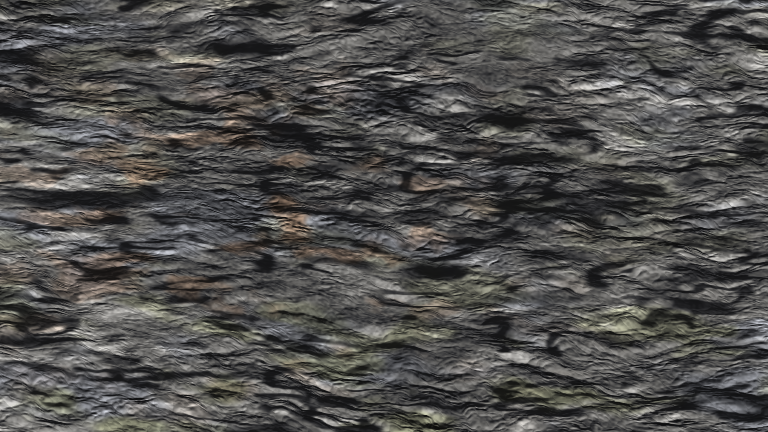
Give the GLSL for this texture, as a Shadertoy shader.

```glsl
const float BASE_TONE = 0.335;
const float RELIEF_GAIN = 0.062;
const float HIGHLIGHT_BOOST = 1.2;
const float BROAD_GAIN = 0.22;
const float STREAK_GAIN = 0.16;
const float GRAIN_GAIN = 0.12;
const float BEND = 0.22;
const float RIPPLE = 0.04;
const float JAG = 0.014;
const float CRACK_DEPTH = 0.72;
const float HOLLOW_DEPTH = 0.5;
const float LIGHT_STEP = 0.0015;
const vec2 LIGHT_DIR = vec2(-0.45, 1.0);
const vec2 STRATA_FREQ = vec2(4.5, 19.0);
const int STRATA_OCTAVES = 5;
const float OCTAVE_SLOPE_GROWTH = 1.12;
const vec3 SHADOW_TINT = vec3(0.98, 0.99, 1.06);
const vec3 LIT_TINT = vec3(1.01, 1.0, 0.98);
const vec3 RUST_TINT = vec3(1.22, 0.98, 0.8);
const vec3 MOSS_TINT = vec3(1.02, 1.04, 0.78);
const vec3 SLATE_TINT = vec3(0.95, 0.99, 1.1);

float hash(vec2 cell) {
    vec3 q = fract(cell.xyx * 0.1031);
    q += dot(q, q.yzx + 33.33);
    return fract((q.x + q.y) * q.z);
}

float noise(vec2 p) {
    vec2 cell = floor(p), f = fract(p);
    f = f * f * (3.0 - 2.0 * f);
    float low = mix(hash(cell), hash(cell + vec2(1, 0)), f.x);
    float high = mix(hash(cell + vec2(0, 1)), hash(cell + vec2(1, 1)), f.x);
    return mix(low, high, f.y);
}

float fbm(vec2 p) {
    float sum = 0.0, amp = 0.55;
    for (int i = 0; i < 3; i++) {
        sum += amp * noise(p);
        p = p * 2.03 + vec2(17.3, 9.1);
        amp *= 0.5;
    }
    return sum / 0.9625;
}

// Sharp-crested flakes; finer octaves are slightly steeper
float strataHeight(vec2 p) {
    float height = 0.0, tilt = 0.2, steepness = 1.0;
    vec2 freq = STRATA_FREQ;
    for (int i = 0; i < STRATA_OCTAVES; i++) {
        vec2 q = p + vec2(0.5 * p.y, tilt * p.x + 0.25 * height);
        float n = noise(q * freq + 31.7 * float(i));
        height += steepness * (1.0 - abs(2.0 * n - 1.0)) / freq.y;
        freq *= vec2(2.0, 1.8);
        steepness *= OCTAVE_SLOPE_GROWTH;
        tilt *= -0.9;
    }
    return height;
}

// Short hairline gaps: a flat noise contour cut into dashes by a mask
float crackLine(vec2 p, vec2 freq, float width) {
    float line = abs(noise(p * freq) - 0.5);
    float mask = smoothstep(0.5, 0.66, fbm(p * freq * vec2(1.1, 0.4) + 57.0));
    return mask * smoothstep(width, 0.25 * width, line);
}

void mainImage(out vec4 fragColor, in vec2 fragCoord) {
    vec2 p = fragCoord / iResolution.y;
    float across = fragCoord.x / iResolution.x;

    // Bent and jagged bedding planes
    vec2 bed = p + 4.0;
    bed.y += BEND * (noise(p * 1.3 + 2.7) - 0.5);
    bed.y += RIPPLE * (fbm(p * vec2(4.0, 6.0) + 8.0) - 0.5);
    bed.y += JAG * (fbm(p * vec2(17.0, 24.0) + 5.0) - 0.5);

    // Relief lit from above, calmer on smooth slabs
    vec2 toLight = LIGHT_DIR * LIGHT_STEP;
    float slope = (strataHeight(bed - toLight) - strataHeight(bed + toLight)) / (2.0 * LIGHT_STEP);
    slope *= slope > 0.0 ? HIGHLIGHT_BOOST : 1.0;
    float slab = smoothstep(0.57, 0.68, fbm(p * vec2(2.6, 3.4) + 21.0));
    float tone = BASE_TONE + RELIEF_GAIN * slope * (1.0 - 0.4 * slab);

    // Broad light and dark areas, mineral streaks and grain
    float broad = fbm(bed * vec2(2.2, 5.0) + 40.0) - 0.5;
    float leftGlow = smoothstep(0.4, 0.0, across) * smoothstep(0.95, 0.5, p.y);
    vec2 fromMiddle = p - vec2(0.75, 0.52);
    float middleShade = exp(-14.0 * dot(fromMiddle, fromMiddle));
    tone += BROAD_GAIN * broad + 0.05 * leftGlow - 0.05 * middleShade;
    tone += STREAK_GAIN * (noise(bed * vec2(16.0, 70.0) + 13.0) - 0.5);
    tone += GRAIN_GAIN * (noise(p * vec2(150.0, 210.0)) - 0.5);

    // Hairline crevices and small shadowed hollows
    float crack = max(crackLine(bed, vec2(4.0, 34.0), 0.13), crackLine(bed + 9.0, vec2(9.0, 62.0), 0.2));
    float hollow = smoothstep(0.6, 0.78, fbm(bed * vec2(7.0, 26.0) + 71.0));
    tone *= (1.0 - CRACK_DEPTH * crack) * (1.0 - HOLLOW_DEPTH * hollow * (1.0 - slab));

    // Pale worn flakes
    float pale = smoothstep(0.58, 0.74, fbm(bed * vec2(9.0, 34.0) + 28.0));
    tone *= 1.0 + 0.4 * pale;
    tone = clamp(max(tone, 0.075 + 0.2 * tone), 0.05, 0.85);

    // Weathering tints
    vec3 tint = mix(SHADOW_TINT, LIT_TINT, smoothstep(0.08, 0.38, tone));
    float rust = smoothstep(0.52, 0.72, fbm(bed * vec2(9.0, 18.0) + 63.0));
    rust *= 0.8 * exp(-9.0 * pow(across - 0.32, 2.0) - 10.0 * pow(p.y - 0.5, 2.0));
    float moss = smoothstep(0.5, 0.7, fbm(bed * vec2(6.0, 16.0) + 82.0));
    moss *= mix(0.25, 0.6, smoothstep(0.5, 0.1, p.y));
    float slate = smoothstep(0.5, 0.68, fbm(bed * vec2(4.0, 11.0) + 95.0));
    tint = mix(tint, SLATE_TINT, 0.5 * slate);
    tint = mix(tint, MOSS_TINT, moss);
    tint = mix(tint, RUST_TINT, rust);

    fragColor = vec4(clamp(tone * tint, 0.0, 1.0), 1.0);
}
```
